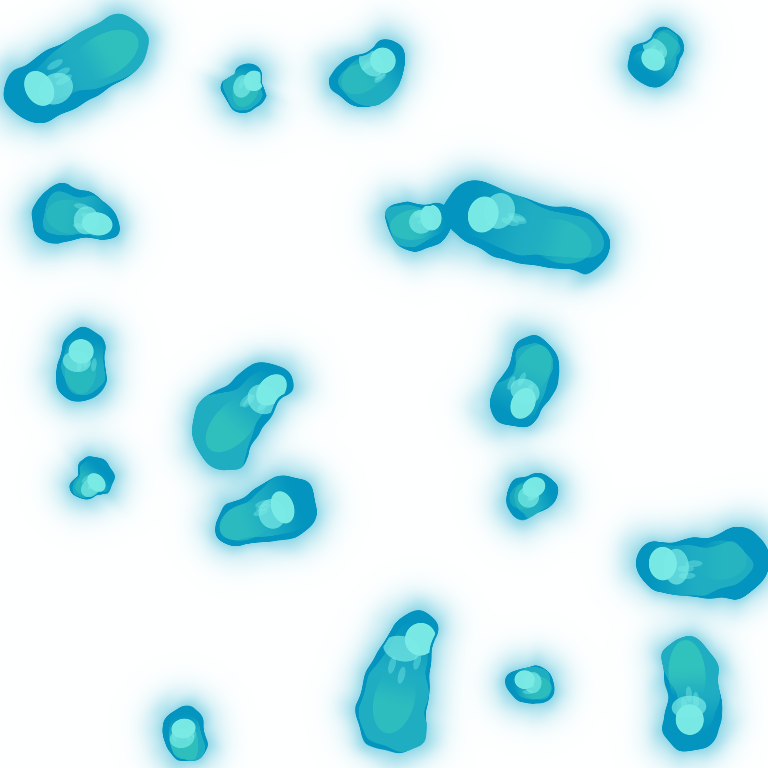
A Shadertoy shader for this pattern:

```glsl
// Scattered turquoise watercolour pebbles with pale highlights and a soft glow on white.

const vec3 PAPER = vec3(0.995, 1.0, 1.0);
const vec3 HALO = vec3(0.42, 0.79, 0.87);
const vec3 BLUE = vec3(0.01, 0.58, 0.75);
const vec3 MID = vec3(0.12, 0.68, 0.76);
const vec3 TEAL = vec3(0.19, 0.76, 0.74);
const vec3 AQUA = vec3(0.48, 0.92, 0.90);

vec2 hash2(vec2 p) {
    vec3 a = fract(p.xyx * vec3(0.1031, 0.1030, 0.0973));
    a += dot(a, a.yzx + 33.33);
    return fract((a.xx + a.yz) * a.zy);
}

float corner(vec2 cell, vec2 f, vec2 o) {
    return dot(hash2(cell + o + 50.0) * 2.0 - 1.0, f - o);
}

float gradientNoise(vec2 p) {
    vec2 c = floor(p), f = p - c;
    vec2 u = f * f * f * (f * (f * 6.0 - 15.0) + 10.0);
    return mix(mix(corner(c, f, vec2(0, 0)), corner(c, f, vec2(1, 0)), u.x),
               mix(corner(c, f, vec2(0, 1)), corner(c, f, vec2(1, 1)), u.x), u.y);
}

// Antialiased coverage of a signed distance
float cover(float d) {
    return clamp(0.5 - d * 1.4 * iResolution.y, 0.0, 1.0);
}

float ellipse(vec2 p, vec2 r) {
    return (length(p / r) - 1.0) * min(r.x, r.y);
}

// Bent, tapered capsule; its lumps die out away from the outline
float pebble(vec2 q, float len, float wid, vec2 shape, float seed) {
    float span = len - wid;
    float bx = clamp(q.x, -len, len);
    q.y += shape.x * (bx * bx / len - 0.4 * len);
    float h = clamp(q.x / span, -1.0, 1.0);
    float d = length(q - vec2(h * span, 0.0)) - wid * (1.0 + shape.y * h);
    float lumps = gradientNoise(q / wid * 1.05 + seed);
    return d + 0.27 * wid * lumps * (1.0 - smoothstep(0.1 * wid, 1.3 * wid, d));
}

// Layers of paint inside one pebble; q runs along its axis
vec3 paint(vec2 q, float d, float len, float wid, float seed) {
    float span = len - wid;
    vec2 r = hash2(vec2(seed, 3.0));
    vec2 lean = (r - 0.5) * 0.5;

    // Inner wash that leaves an uneven dark rim
    float rim = d + wid * (0.19 + 0.35 * gradientNoise(q / wid * 0.8 + seed + 9.0))
              + dot(q, lean);
    float fade = 1.0 - smoothstep(-0.1, 0.85, q.x / len);
    vec3 col = mix(BLUE, MID, cover(rim) * fade);

    // Teal lobe, crisp at the tail and fading toward the head
    vec2 t = q - vec2(-0.65 * span, wid * lean.y * 0.6);
    float lobe = ellipse(t, wid * vec2(0.85 + 0.4 * r.x, 0.66));
    float tealFade = 1.0 - smoothstep(-0.3, 0.9, t.x / wid);
    float tealStrength = mix(0.35, 1.0, r.x);
    col = mix(col, TEAL, tealStrength * cover(max(lobe, d + 0.08 * wid)) * tealFade);

    // Faint flecks near the middle
    for (float k = 0.0; k < 3.0; k++) {
        vec2 f = hash2(vec2(seed, 20.0 + k));
        vec2 at = vec2(span * 0.5 * f.x - 0.1 * wid, wid * (f.y - 0.5));
        float fleck = ellipse(q - at, wid * vec2(0.28, 0.11));
        col = mix(col, AQUA, 0.4 * cover(max(fleck, d + 0.1 * wid)));
    }

    // Overlapping pale highlights at the head
    float lit = step(0.16, r.y);
    for (float k = 0.0; k < 2.0; k++) {
        vec2 f = hash2(vec2(seed, 40.0 + k));
        vec2 at = vec2(span * 0.9 - wid * 0.45 * (1.0 - k), wid * 0.6 * (f.x - 0.5));
        vec2 size = wid * mix(vec2(0.4, 0.62), vec2(0.62, 0.44), f.y);
        float glint = ellipse(q - at, size);
        col = mix(col, AQUA, lit * mix(0.7, 0.97, k) * cover(max(glint, d + 0.08 * wid)));
    }
    return col;
}

void mainImage(out vec4 fragColor, in vec2 fragCoord) {
    vec2 p = fragCoord / iResolution.y;
    vec3 body = BLUE;
    float solid = 0.0, clear = 1.0;

    for (float i = 0.0; i < 25.0; i++) {
        // Spread the size ranks over a 5 by 5 grid; the lowest stay empty
        vec2 cell = vec2(mod(i, 5.0), floor(i / 5.0));
        float rank = 5.0 * mod(2.0 * cell.x + cell.y, 5.0) + mod(cell.x + 2.0 * cell.y, 5.0);
        if (rank < 7.0) continue;
        float size = (rank - 6.0) / 18.0;
        float seed = i * 7.3 + 11.0;
        float len = mix(0.029, 0.11, pow(size, 1.8));
        float wid = mix(0.022, 0.042, size);

        // Directions run mostly from level to upright, with either end as head
        float flip = step(0.5, hash2(vec2(seed, 1.0)).x);
        float angle = mix(-0.35, 1.75, fract(rank * 0.618 + 0.2)) + 3.1416 * flip;
        vec2 axis = vec2(cos(angle), sin(angle));

        // Jittered centre, kept inside the canvas
        vec2 extent = abs(axis) * (len - wid) + wid * 1.15;
        vec2 jitter = (hash2(vec2(seed, 2.0)) - 0.5) * mix(0.16, 0.06, size);
        vec2 centre = clamp((cell + 0.5) / 5.0 + jitter, extent, 1.0 - extent);

        vec2 q = mat2(axis.x, -axis.y, axis.y, axis.x) * (p - centre);
        vec2 shape = (hash2(vec2(seed, 5.0)) - 0.5) * vec2(0.5, 0.5);
        float d = pebble(q, len, wid, shape, seed);

        float g = max(d, 0.0);
        clear *= 1.0 - 0.72 * exp(-g / 0.024 - g * g / 0.0016);
        float a = cover(d);
        body = mix(body, paint(q, d, len, wid, seed), a);
        solid = max(solid, a);
    }
    fragColor = vec4(mix(mix(HALO, PAPER, clear), body, solid), 1.0);
}
```
